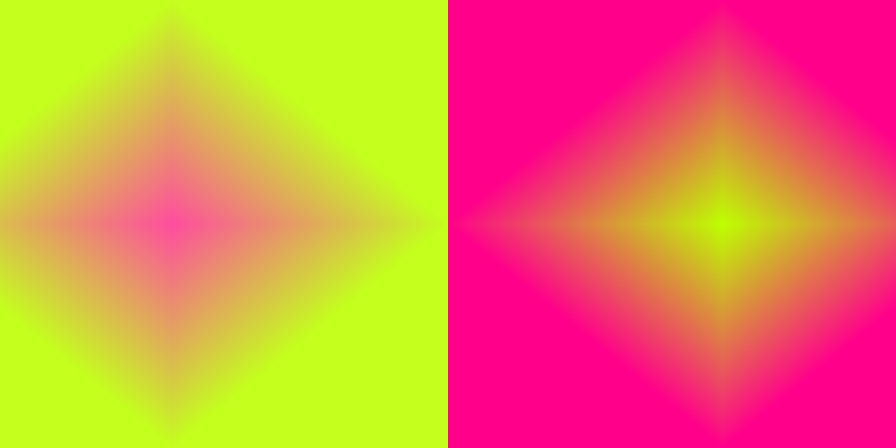
Reproduce this background procedurally as a WebGL 1 fragment shader.

```glsl
precision highp float;
// Two flat panels, lime and pink, each with a soft diamond glow in a contrasting hue.

uniform vec2 u_resolution;

const vec3 LIME = vec3(0.77, 1.0, 0.115);
const vec3 PINK = vec3(1.0, 0.0, 0.545);
const vec3 ROSE_CORE = vec3(1.0, 0.30, 0.62);
const vec3 LIME_CORE = vec3(0.745, 1.0, 0.0);

// Diamond half-size and centre offset from the middle, in canvas fractions
const vec2 GLOW_RADIUS = vec2(0.3073, 0.5);
const float GLOW_OFFSET = 0.3073;

// Linear falloff: 1 at the centre, 0 on the diamond's edge
float diamondGlow(vec2 p, vec2 center, vec2 radius) {
  vec2 d = abs(p - center) / radius;
  return clamp(1.0 - d.x - d.y, 0.0, 1.0);
}

vec3 panel(vec2 p, vec2 center, vec3 base, vec3 core) {
  return mix(base, core, diamondGlow(p, center, GLOW_RADIUS));
}

void main() {
  vec2 uv = gl_FragCoord.xy / u_resolution;

  vec3 left = panel(uv, vec2(0.5 - GLOW_OFFSET, 0.5), LIME, ROSE_CORE);
  vec3 right = panel(uv, vec2(0.5 + GLOW_OFFSET, 0.5), PINK, LIME_CORE);

  // Antialiased vertical seam between the panels
  float seam = clamp((uv.x - 0.5) * u_resolution.x + 0.5, 0.0, 1.0);
  gl_FragColor = vec4(mix(left, right, seam), 1.0);
}
```
